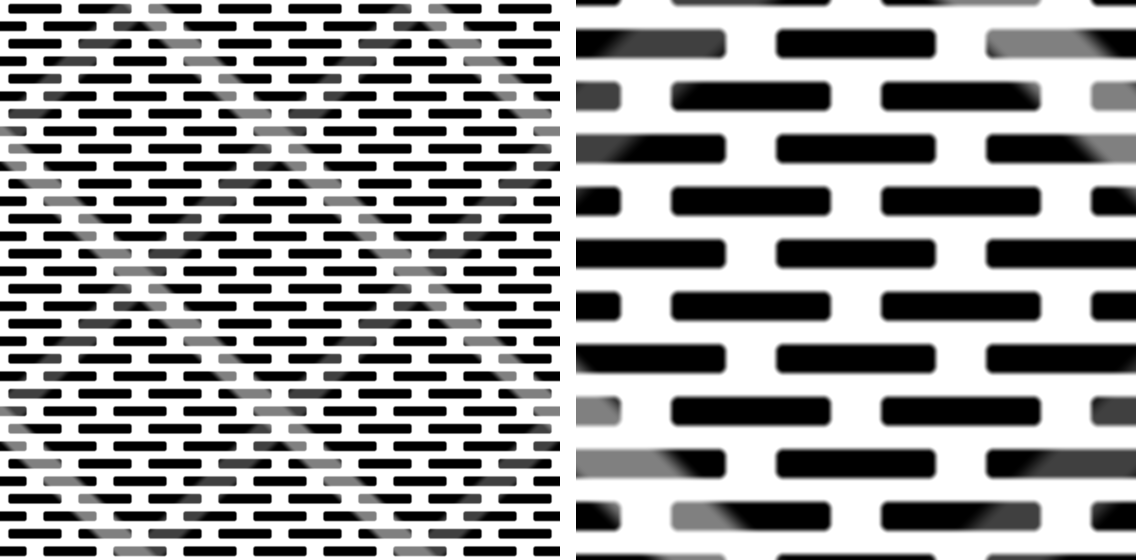
Left: the whole. Right: its middle third, enlarged.
Reproduce this pattern procedurally as a Shadertoy shader.

```glsl
// Perforated white sheet: staggered rows of rounded slots, 8 across and 32 down.
// Through the slots show two crossing sets of soft diagonal bands on black.
// Every repeat count is whole, so the canvas tiles on both axes.

const vec2  SLOT_COUNT = vec2(8.0, 32.0);
const vec2  SLOT_HALF  = vec2(0.0475, 0.0086);  // half size, canvas units
const float SLOT_ROUND = 0.0045;
const float SLOT_SOFT  = 0.0022;

const float BAND_COUNT = 2.0;
const float BAND_HALF  = 0.068;                 // in band periods
const float BAND_SOFT  = 0.020;

const vec3 SHEET_COLOR = vec3(1.0);
const vec3 BACK_COLOR  = vec3(0.0);
const vec3 DARK_BAND   = vec3(0.25);
const vec3 LIGHT_BAND  = vec3(0.50);

// Signed distance to a box with rounded corners.
float roundedBox(vec2 p, vec2 halfSize, float radius) {
    vec2 q = abs(p) - halfSize + radius;
    return length(max(q, 0.0)) + min(max(q.x, q.y), 0.0) - radius;
}

// 1 inside the shape, 0 outside, with a soft edge.
float coverage(float dist, float soft) {
    return 1.0 - smoothstep(-soft, soft, dist);
}

// Position relative to the centre of the nearest slot; even rows shift by half.
vec2 brickCell(vec2 uv, vec2 count) {
    vec2 grid = uv * count;
    grid.x += 0.5 * (1.0 - mod(floor(grid.y), 2.0));
    return (fract(grid) - 0.5) / count;
}

// Repeating stripe along a diagonal coordinate.
float band(float t, float count, float halfWidth, float soft) {
    return coverage(abs(fract(t * count) - 0.5) - halfWidth, soft);
}

void mainImage(out vec4 fragColor, in vec2 fragCoord) {
    vec2 uv = fragCoord / iResolution.xy;
    float pixel = 1.0 / min(iResolution.x, iResolution.y);

    // Backdrop: light falling bands lie over dark rising bands
    float rising  = band(uv.x - uv.y, BAND_COUNT, BAND_HALF, BAND_SOFT);
    float falling = band(uv.x + uv.y, BAND_COUNT, BAND_HALF, BAND_SOFT);
    vec3 backdrop = mix(BACK_COLOR, DARK_BAND, rising);
    backdrop = mix(backdrop, LIGHT_BAND, falling);

    // Sheet with slots cut through it
    float slotDist = roundedBox(brickCell(uv, SLOT_COUNT), SLOT_HALF, SLOT_ROUND);
    float slot = coverage(slotDist, max(SLOT_SOFT, 0.75 * pixel));

    fragColor = vec4(mix(SHEET_COLOR, backdrop, slot), 1.0);
}
```
